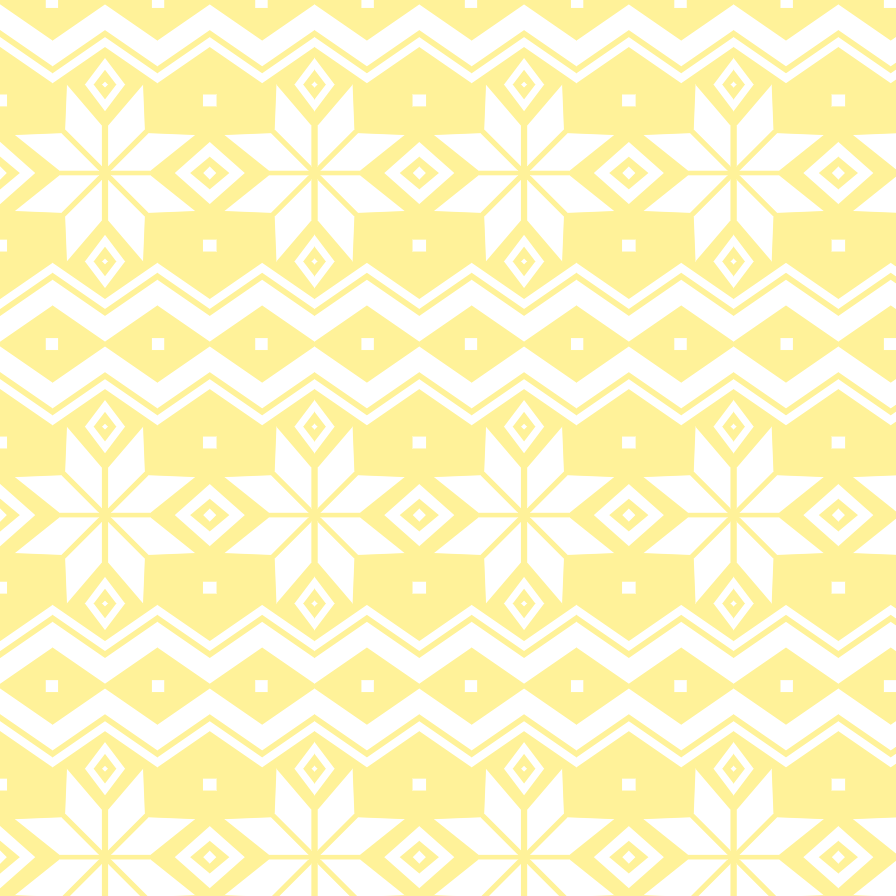
A Shadertoy shader for this pattern:

```glsl
// Nordic knit bands in pale yellow and white: rows of eight-petalled stars
// with nested diamonds between them, separated by paired zigzag stripes.
// One tile is folded into a quarter by symmetry and built from distances.

const vec2 TILE = vec2(179.6, 293.2);   // the canvas is 768 units high

float box(vec2 p, vec2 halfSize) {
    vec2 d = abs(p) - halfSize;
    return max(d.x, d.y);
}

float diamond(vec2 p, vec2 radii) {
    p = abs(p);
    return (p.x * radii.y + p.y * radii.x - radii.x * radii.y) / length(radii);
}

// White ring with a small white core
float nestedDiamond(vec2 p, vec2 outer, vec2 inner, vec2 core) {
    float ring = max(diamond(p, outer), -diamond(p, inner));
    return min(ring, diamond(p, core));
}

// Petal between an axis and the diagonal, with x along the axis;
// its slanted end starts at notch and rises with the given slope
float petal(vec2 p, float gap, float notch, float slope) {
    float sides = max(gap - p.y, p.y + 0.04 * (p.x - 36.0) - 34.2);
    float diagonal = (p.y - p.x + 3.2) * 0.707;
    float end = (p.x - notch - slope * p.y) / length(vec2(1.0, slope));
    return max(max(sides, diagonal), end);
}

// White stripe following the zigzag, between two heights at its peaks
float stripe(float height, float low, float high) {
    return (abs(height - 0.5 * (low + high)) - 0.5 * (high - low)) * 0.823;
}

float pattern(vec2 p) {
    vec2 halfTile = 0.5 * TILE;
    vec2 q = abs(mod(p - vec2(90.0, 326.5) + halfTile, TILE) - halfTile);
    vec2 side = q - vec2(halfTile.x, 0.0);

    // Star
    float d = petal(q, 2.0, 36.5, 1.25);
    d = min(d, petal(q.yx, 2.7, 37.5, 1.17));

    // Diamonds beside and above the star
    d = min(d, nestedDiamond(side, vec2(30.0, 26.6), vec2(16.8, 14.0), vec2(5.6)));
    d = min(d, nestedDiamond(q - vec2(0.0, 75.8), vec2(17.2, 22.8), vec2(9.7, 12.7), vec2(2.5)));

    // Thin and thick zigzags
    float zigzag = q.y + 31.0 * (1.0 - abs(q.x / (0.5 * halfTile.x) - 1.0));
    d = min(d, stripe(zigzag, 108.0, 116.5));
    d = min(d, stripe(zigzag, 122.5, 144.5));

    // Small squares between the stars and in the lozenge row
    d = min(d, box(side - vec2(0.0, 62.2), vec2(5.8, 5.1)));
    return min(d, box(q - vec2(45.5, halfTile.y), vec2(5.3, 5.1)));
}

void mainImage(out vec4 fragColor, in vec2 fragCoord) {
    float pixel = 768.0 / iResolution.y;
    float d = pattern(fragCoord * pixel);
    float white = 1.0 - smoothstep(-0.6, 0.6, d / pixel);
    fragColor = vec4(mix(vec3(1.0, 0.95, 0.6), vec3(1.0), white), 1.0);
}
```
